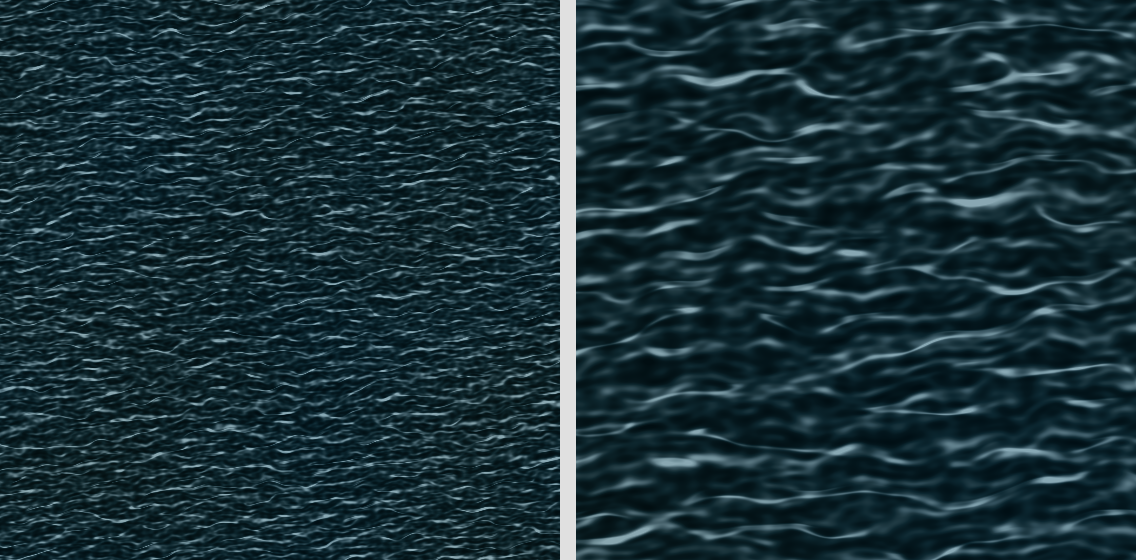
Left: the whole. Right: its middle third, enlarged.
Write a WebGL 2 fragment shader that draws this texture.

```glsl
#version 300 es
precision highp float;
// Dark, wind-ruffled water with thin pale crests that climb gently to the right.
// Stretched noise waves lean downward; the vertical relief of several scales is
// summed to a tone of about unit variance and coloured through a ramp.

#define SWELL_FREQ vec2(15.0, 50.0)
#define CREST_FREQ vec2(17.0, 60.0)
#define CHOP_FREQ vec2(36.0, 105.0)
#define RIPPLE_FREQ vec2(84.0, 180.0)
#define TILT 0.08
#define STEEPNESS 0.13
#define RELIEF_STEP 0.4
#define CREST_LEVEL 0.6
#define CREST_WIDTH 0.35
#define TINT 0.005

uniform vec2 u_resolution;
out vec4 fragColor;

const int STOPS = 8;

// Tone positions are in standard deviations from the mean.
const float TONES[STOPS] = float[](-2.2, -0.99, -0.08, 0.55, 1.06, 1.55, 2.17, 3.0);
const vec3 COLORS[STOPS] = vec3[](
    vec3(0.005, 0.055, 0.07),
    vec3(0.02, 0.09, 0.11),
    vec3(0.05, 0.15, 0.18),
    vec3(0.12, 0.22, 0.25),
    vec3(0.20, 0.31, 0.35),
    vec3(0.29, 0.40, 0.44),
    vec3(0.42, 0.54, 0.58),
    vec3(0.54, 0.66, 0.70));

// Integer hash to a unit gradient vector
vec2 gradientAt(ivec2 cell) {
    uint h = uint(cell.x) * 374761393u + uint(cell.y) * 668265263u;
    h = (h ^ (h >> 13)) * 1274126177u;
    h = (h ^ (h >> 15)) * 2246822519u;
    h ^= h >> 16;
    float angle = float(h & 65535u) * 6.28318 / 65536.0;
    return vec2(cos(angle), sin(angle));
}

// Gradient noise scaled to about unit variance
float noise(vec2 p) {
    vec2 base = floor(p);
    vec2 f = p - base;
    ivec2 cell = ivec2(base);
    vec2 s = f * f * f * (f * (f * 6.0 - 15.0) + 10.0);
    float a = dot(gradientAt(cell), f);
    float b = dot(gradientAt(cell + ivec2(1, 0)), f - vec2(1.0, 0.0));
    float c = dot(gradientAt(cell + ivec2(0, 1)), f - vec2(0.0, 1.0));
    float d = dot(gradientAt(cell + ivec2(1, 1)), f - vec2(1.0, 1.0));
    return 4.6 * mix(mix(a, b, s.x), mix(c, d, s.x), s.y);
}

// Wave field whose peaks lean downward, giving a sharp lower front
float wave(vec2 p) {
    return noise(p + vec2(0.0, STEEPNESS * noise(p)));
}

// Vertical slope of a wave field, light on its fronts and dark on its backs
float relief(vec2 p) {
    return 0.92 * (wave(p) - wave(p - vec2(0.0, RELIEF_STEP)));
}

// Thin bright lines on the rising fronts only, normalised like the noise
float crestLines(vec2 p) {
    float height = wave(p);
    float d = (height - CREST_LEVEL) / CREST_WIDTH;
    float front = smoothstep(0.0, 0.8, height - wave(p - vec2(0.0, 0.25)));
    return (front * exp(-0.5 * d * d) - 0.095) / 0.215;
}

// Piecewise colour ramp
vec3 waterColor(float tone) {
    vec3 color = COLORS[0];
    for (int i = 1; i < STOPS; i++) {
        float t = clamp((tone - TONES[i - 1]) / (TONES[i] - TONES[i - 1]), 0.0, 1.0);
        color = mix(color, COLORS[i], t);
    }
    return color;
}

void main() {
    vec2 uv = gl_FragCoord.xy / u_resolution;

    // Tilt the wave rows and let them wander
    vec2 p = uv;
    p.y -= TILT * uv.x;
    p.y += 0.0025 * noise(uv * 5.0 + 3.7);
    p.y += 0.0012 * noise(uv * vec2(30.0, 36.0) + 17.3);

    // Sum the scales; the squared weights add up to about one
    float tone = 0.46 * relief(p * SWELL_FREQ + 31.4);
    tone += 0.45 * crestLines(p * CREST_FREQ + 57.2);
    tone += 0.62 * relief(p * CHOP_FREQ + 83.6);
    tone += 0.42 * noise(p * RIPPLE_FREQ + 11.9);
    tone += 0.06 * noise(uv * vec2(2.5, 4.0) + 5.3);

    // Broad drift between bluer and greener water
    vec3 color = waterColor(tone - 0.04);
    float drift = TINT * noise(uv * vec2(3.0, 4.5) + 41.8);
    color += drift * vec3(-0.5, 0.2, 1.0);
    fragColor = vec4(clamp(color, 0.0, 1.0), 1.0);
}
```
